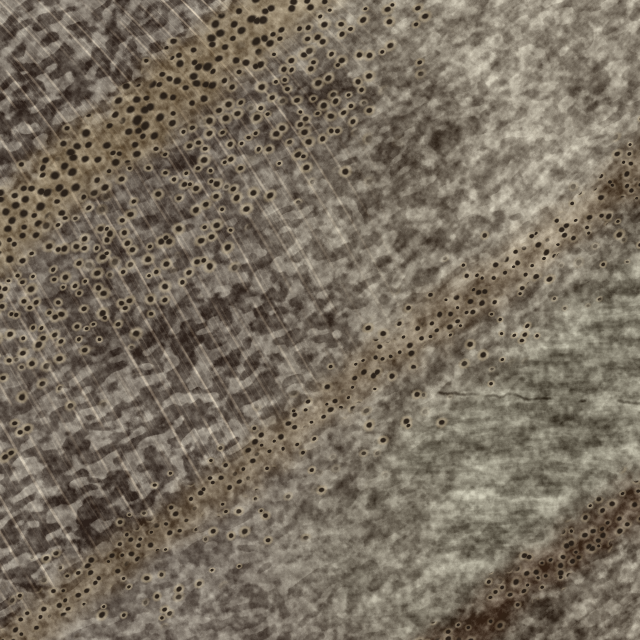
Write a WebGL 2 fragment shader that draws this texture.

```glsl
#version 300 es
precision highp float;
uniform vec2 u_resolution;
out vec4 fragColor;

float hash(vec2 p) {
    vec3 q = fract(vec3(p.xyx) * 0.1031);
    q += dot(q, q.yzx + 33.33);
    return fract((q.x + q.y) * q.z);
}

float noise(vec2 p) {
    vec2 i = floor(p), f = fract(p);
    f = f * f * (3.0 - 2.0 * f);
    return mix(mix(hash(i), hash(i + vec2(1, 0)), f.x),
               mix(hash(i + vec2(0, 1)), hash(i + vec2(1, 1)), f.x), f.y);
}

float fbm(vec2 p) {
    float sum = 0.0, gain = 0.5;
    for (int i = 0; i < 4; i++) {
        sum += gain * noise(p);
        p = mat2(1.6, 1.2, -1.2, 1.6) * p + 7.3;
        gain *= 0.5;
    }
    return sum / 0.9375;
}

float below(float edge, float soft, float x) {
    return 1.0 - smoothstep(edge - soft, edge + soft, x);
}

// Signed distance to a slanted line, positive above it
float lineDistance(vec2 p, float height, float slope) {
    return (p.y - height - slope * p.x) / sqrt(1.0 + slope * slope);
}

// Scattered vessels: x is the dark hole, y the pale ring around it
vec2 pores(vec2 p, float scale, float density, float radius) {
    vec2 q = p * scale, cell = floor(q), mask = vec2(0.0);
    for (int j = -1; j <= 1; j++) {
        for (int i = -1; i <= 1; i++) {
            vec2 id = cell + vec2(i, j);
            vec2 center = id + 0.5 + 0.75 * (vec2(hash(id), hash(id + 37.0)) - 0.5);
            float present = smoothstep(0.0, 0.12, density - hash(id + 71.0));
            float size = radius * mix(0.65, 1.25, hash(id + 19.0));
            float d = length((q - center) * vec2(0.9, 1.1));
            vec2 disc = vec2(below(size, size * 0.4, d), below(size * 2.1, size * 0.6, d));
            mask = max(mask, present * disc);
        }
    }
    return mask;
}

// Thin parallel lines with uneven spacing and strength
float rays(float r, float count, float width) {
    float id = floor(r * count);
    float offset = 0.5 + 0.5 * (hash(vec2(id, 5.0)) - 0.5);
    float d = abs(fract(r * count) - offset) / count;
    return below(width, width * 0.8, d) * mix(0.3, 1.0, hash(vec2(id, 9.0)));
}

void main() {
    vec2 p = gl_FragCoord.xy / u_resolution;
    float cloud = fbm(p * 6.0);
    float grain = fbm(p * 130.0);
    float wobble = (fbm(p * 9.0 + 20.0) - 0.5) * 0.05 + (fbm(p * 40.0) - 0.5) * 0.03;

    // Growth ring bands
    float dUpper = lineDistance(p, 0.63, 0.85) + wobble;
    float dMiddle = lineDistance(p, -0.01, 0.74) + wobble;
    float dLower = lineDistance(p, -0.58, 0.81) + wobble;
    float upper = below(0.048, 0.03, abs(dUpper));
    float middle = below(0.03, 0.028, abs(dMiddle));
    float lower = below(0.026, 0.024, abs(dLower));
    float bands = max(upper, max(middle, lower));

    // Regions
    float left = below(0.5, 0.2, p.x + 0.15 * (cloud - 0.5));
    float aboveMiddle = smoothstep(-0.04, 0.06, dMiddle);
    float corner = smoothstep(0.45, 0.95, p.x) * smoothstep(0.5, 0.95, p.y);
    float fibrous = smoothstep(0.45, 0.85, p.x + 0.5 * (cloud - 0.5))
                  * below(-0.1, 0.07, dMiddle) * smoothstep(-0.01, 0.08, dLower);

    // Ground tone and fine grain
    float tone = 0.48 - 0.17 * left * aboveMiddle + 0.2 * corner + 0.08 * fibrous;
    tone -= 0.07 * (1.0 - aboveMiddle) * (1.0 - fibrous);
    tone += 0.45 * (cloud - 0.5) + 0.45 * (fbm(p * 60.0) - 0.5) + 0.6 * (grain - 0.5);

    // Short pale flecks in broken rows across the rays
    vec2 along = vec2(dot(p, vec2(0.88, 0.47)), dot(p, vec2(-0.47, 0.88)));
    vec2 warp = vec2(noise(p * 22.0), noise(p * 22.0 + 40.0)) * 1.6;
    float row = sin(along.y * 250.0 + 9.0 * noise(p * 17.0) + 5.0 * noise(p * 45.0));
    float patches = noise(along * vec2(58.0, 88.0) + warp);
    float fleck = smoothstep(0.38, 0.68, patches + 0.1 * row + 0.2 * (grain - 0.5));
    float vesselZone = smoothstep(-0.34, -0.2, dUpper) * below(0.03, 0.03, dUpper)
                     * below(0.62, 0.14, p.x);
    float fleckGain = mix(0.23, 0.42, left * aboveMiddle) * (1.0 - 0.45 * vesselZone);
    fleckGain *= (1.0 - 0.5 * fibrous) * (1.0 - 0.5 * bands);
    tone += fleckGain * (fleck - 0.47);

    // Blurred streaks toward the pale corner
    float streak = fbm(vec2(dot(p, vec2(0.7, 0.7)) * 24.0, dot(p, vec2(-0.7, 0.7)) * 75.0)
                 + 2.5 * cloud);
    tone += 0.75 * (streak - 0.5) * (1.0 - left) * (1.0 - fibrous);

    // Pale rays
    float bend = max(p.y - 0.72, 0.0);
    float r = dot(p, vec2(0.86, 0.5)) + 0.7 * bend * bend + 0.004 * noise(p * 8.0);
    float rayMask = below(0.5, 0.18, p.x) * aboveMiddle;
    float ray = rays(r, 37.0, 0.0018) + 0.3 * rays(r + 0.3, 105.0, 0.001);
    ray *= smoothstep(0.15, 0.55, noise(p * 28.0 + 11.0) + 0.15);
    float rayGain = mix(0.08, 1.0, rayMask) * (1.0 - 0.5 * bands) * (1.0 - fibrous);
    tone += 0.38 * ray * rayGain;

    // Torn horizontal fibres and a crack
    float fibre = fbm(vec2(p.x * 16.0, p.y * 85.0 + 4.0 * cloud));
    float torn = smoothstep(0.5, 0.62, fbm(vec2(p.x * 7.0, p.y * 24.0) + 3.0));
    float crackLine = 0.39 - 0.05 * (p.x - 0.6) + 0.012 * (fbm(p.xx * 30.0) - 0.5);
    float crack = below(0.002, 0.002, abs(p.y - crackLine)) * smoothstep(0.6, 0.7, p.x);
    crack *= smoothstep(0.3, 0.55, noise(p.xx * 40.0));
    tone += fibrous * (0.8 * (fibre - 0.5) + 0.22 * (torn - 0.4)) - 0.4 * crack;

    // Colour ramp with regional tints
    tone += 0.1 * upper - 0.03 * middle - 0.3 * lower * (0.4 + fibre);
    vec3 color = mix(vec3(0.23, 0.19, 0.15), vec3(0.76, 0.73, 0.66), clamp(tone, -0.1, 1.15));
    color += upper * vec3(0.03, 0.005, -0.03) + middle * vec3(0.02, 0.0, -0.02);
    color += lower * vec3(0.02, -0.005, -0.015) + fibrous * vec3(-0.008, 0.006, 0.0);
    color += left * (1.0 - bands) * vec3(-0.005, -0.005, 0.008);
    color += ray * rayGain * vec3(0.02, 0.0, -0.02);

    // Vessels
    float density = max(0.92 * upper, 0.72 * vesselZone * smoothstep(-0.45, -0.08, dUpper));
    density = max(density, max(0.85 * middle, 0.75 * lower));
    density = max(density, 0.22 * below(0.1, 0.04, abs(dMiddle + 0.03)));
    float radius = mix(0.21, 0.29, upper);
    vec2 vessel = pores(along + wobble * 0.15, mix(54.0, 62.0, step(dUpper, -0.36)), density, radius);
    float ringGain = 0.65 * (1.0 - 0.55 * bands);
    color = mix(color, vec3(0.68, 0.62, 0.51) + 0.25 * (grain - 0.5), ringGain * vessel.y);
    color = mix(color, vec3(0.13, 0.1, 0.075), 0.92 * vessel.x);

    fragColor = vec4(clamp(color, 0.0, 1.0), 1.0);
}
```
